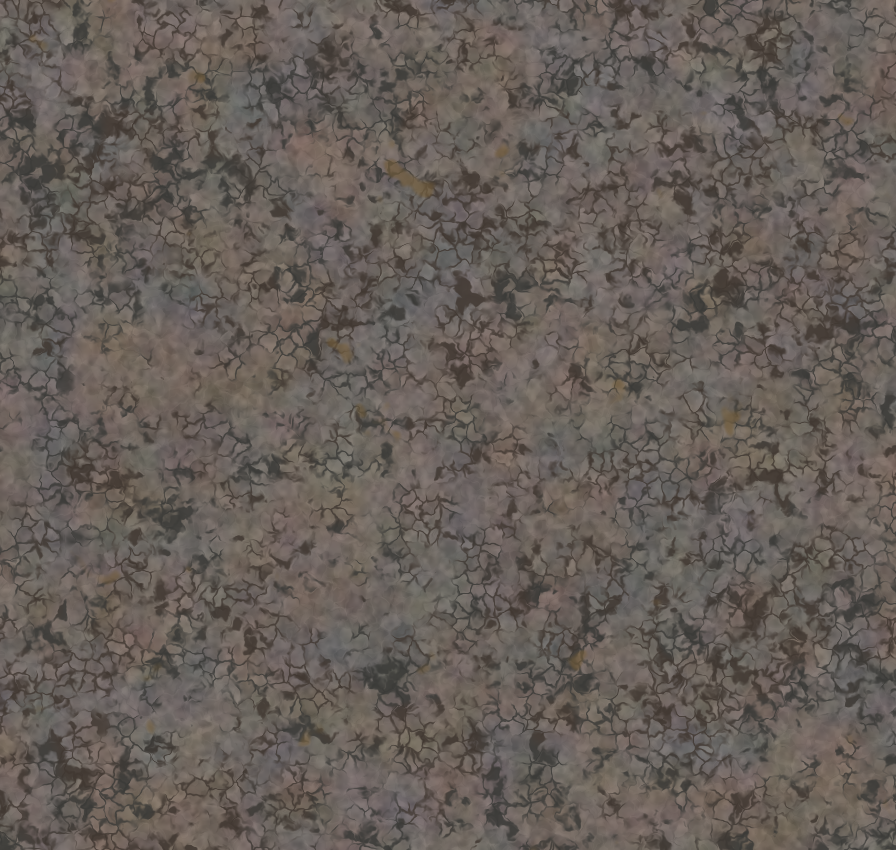
A Shadertoy shader for this texture:

```glsl
vec3 hash3(vec2 p) {
    vec3 q = fract(p.xyx * vec3(0.1031, 0.1030, 0.0973));
    q += dot(q, q.yxz + 33.33);
    return fract((q.xxy + q.yzz) * q.zyx);
}

float noise(vec2 p) {
    vec2 cell = floor(p), f = fract(p);
    f = f * f * (3.0 - 2.0 * f);
    float low = mix(hash3(cell).x, hash3(cell + vec2(1, 0)).x, f.x);
    float high = mix(hash3(cell + vec2(0, 1)).x, hash3(cell + vec2(1, 1)).x, f.x);
    return mix(low, high, f.y);
}

// Octaves are rotated to hide the lattice
float fbm(vec2 p) {
    float sum = 0.0, weight = 0.55;
    for (int i = 0; i < 3; i++) {
        sum += weight * noise(p);
        p = mat2(1.6, 1.2, -1.2, 1.6) * p + 17.3;
        weight *= 0.5;
    }
    return sum / 0.9625;
}

// Returns the distance gap at the grain border and a random tone
vec2 grains(vec2 p) {
    vec2 home = floor(p);
    float nearest = 9.0, second = 9.0, tone = 0.0;
    for (int y = -1; y <= 1; y++) {
        for (int x = -1; x <= 1; x++) {
            vec2 cell = home + vec2(x, y);
            vec3 seed = hash3(cell + 71.0);
            float d = length(cell + seed.xy - p);
            if (d < nearest) {
                second = nearest;
                nearest = d;
                tone = seed.z;
            } else {
                second = min(second, d);
            }
        }
    }
    return vec2(second - nearest, tone);
}

void mainImage(out vec4 fragColor, in vec2 fragCoord) {
    vec2 p = fragCoord / iResolution.y + 2.0;

    // Ragged crystals of two sizes
    vec2 warp = vec2(fbm(p * 75.0), fbm(p * 75.0 + 43.0)) - 0.5;
    vec2 q = p + warp * 0.016;
    vec2 coarse = grains(q * 58.0);
    vec2 fine = grains(q * 105.0 + 9.0);

    // Feldspar body with gentle mottling
    float light = 0.424 + 0.066 * (coarse.y - 0.5) * smoothstep(0.0, 0.2, coarse.x);
    light += 0.045 * (fine.y - 0.5) * smoothstep(0.0, 0.25, fine.x);
    light += 0.075 * (noise(p * 150.0) - 0.5) + 0.05 * (fbm(p * 9.0) - 0.5);
    vec3 color = light * vec3(1.035, 0.962, 0.912);

    // Warm and cool mineral patches
    float warmth = fbm(p * 17.0 + 31.0) - 0.48;
    color += warmth * vec3(0.085, 0.005, -0.055);
    color += (fbm(p * 24.0 + 67.0) - 0.5) * vec3(-0.02, 0.025, -0.03);

    // Broken dark seams and mica flecks
    float cluster = fbm(p * 11.0 + 83.0) - 0.5;
    float broken = smoothstep(0.38, 0.64, fbm(p * 40.0 + 5.0) + 0.4 * cluster);
    float seam = broken * (1.0 - smoothstep(0.02, 0.24, coarse.x));
    float fleck = smoothstep(0.58, 0.78, fbm(q * 68.0 + 21.0) + 0.3 * cluster);
    float dark = 1.0 - (1.0 - 0.8 * seam) * (1.0 - 0.85 * fleck);
    vec3 mica = mix(vec3(0.225, 0.225, 0.215), vec3(0.25, 0.215, 0.19),
                    smoothstep(0.35, 0.65, noise(p * 20.0)));
    color = mix(color, mica, dark);

    // Rare ochre stains
    float ochre = smoothstep(0.8, 0.9, fbm(p * 22.0 + 140.0));
    color = mix(color, vec3(0.45, 0.36, 0.22), 0.6 * ochre);

    fragColor = vec4(color, 1.0);
}
```
